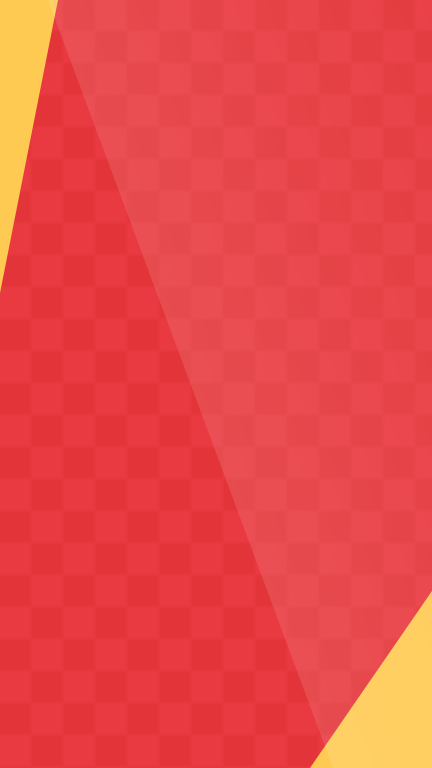
Write a Shadertoy shader that draws this background.

```glsl
// Flat poster backdrop: a faint soft checkerboard on red, a translucent
// slanted sheet that fades to the right, and two yellow corner wedges.
// Each straight edge is a signed distance to a line, smoothed over a pixel.

#define ASPECT 0.5625
#define CELLS 24.0
#define CELL_OFFSET vec2(0.035, 0.04)
#define CELL_SOFTNESS 0.06
#define RED_DARK vec3(0.890, 0.208, 0.222)
#define RED_LIGHT vec3(0.910, 0.228, 0.252)
#define YELLOW vec3(1.0, 0.793, 0.322)
#define SHEET_NEAR 0.108
#define SHEET_FAR 0.035
#define SHEET_REACH 0.47

const float PI = 3.14159;

// Signed distance to the line a-b, positive on the left of its direction
float leftOf(vec2 p, vec2 a, vec2 b) {
    vec2 d = normalize(b - a);
    return dot(p - a, vec2(-d.y, d.x));
}

float cover(float dist, float pixel) {
    return clamp(dist / pixel + 0.5, 0.0, 1.0);
}

// 1 on light cells, 0 on dark cells, with slightly blurred borders
float checker(vec2 q) {
    vec2 wave = clamp(sin(PI * q) / (PI * CELL_SOFTNESS), -1.0, 1.0);
    return 0.5 - 0.5 * wave.x * wave.y;
}

void mainImage(out vec4 fragColor, in vec2 fragCoord) {
    vec2 p = fragCoord / iResolution.xy * vec2(ASPECT, 1.0);
    float pixel = 1.0 / iResolution.y;

    // Checkerboard, counted from the top left
    vec2 cell = vec2(p.x, 1.0 - p.y) * CELLS + CELL_OFFSET;
    vec3 color = mix(RED_DARK, RED_LIGHT, checker(cell));

    // Yellow wedges at the upper left and lower right
    float upper = leftOf(p, vec2(0.0, 0.6185), vec2(0.0755, 1.0));
    float lower = leftOf(p, vec2(ASPECT, 0.2305), vec2(0.4036, 0.0));
    color = mix(color, YELLOW, cover(max(upper, lower), pixel));

    // White sheet, strongest along its slanted edge
    float sheet = leftOf(p, vec2(0.0625, 1.0), vec2(0.4336, 0.0));
    float fade = clamp(sheet / SHEET_REACH, 0.0, 1.0);
    float alpha = mix(SHEET_NEAR, SHEET_FAR, fade) * cover(sheet, pixel);
    color = mix(color, vec3(1.0), alpha);

    fragColor = vec4(color, 1.0);
}
```
